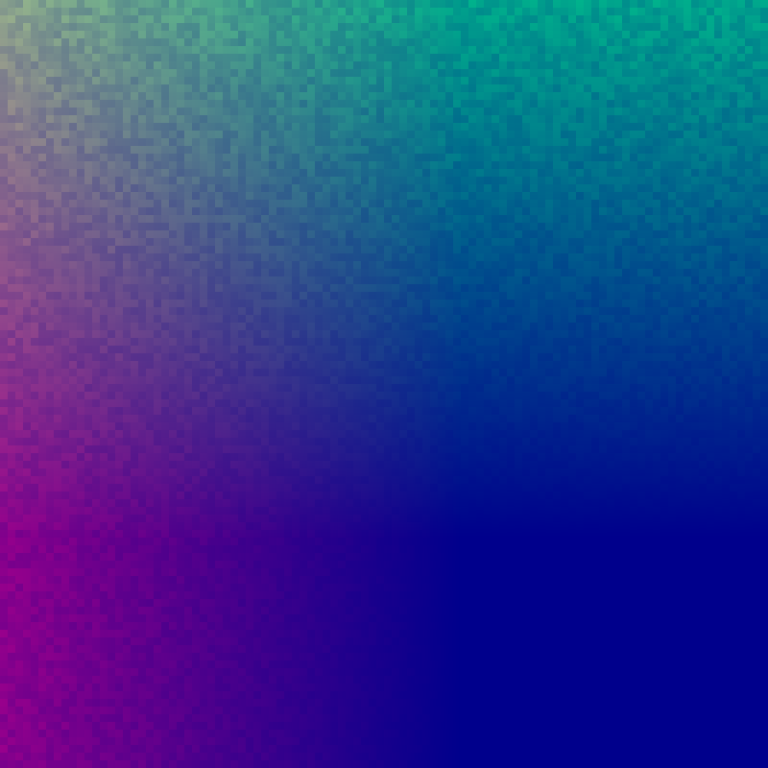
Write a WebGL 2 fragment shader that draws this background.

```glsl
#version 300 es
precision highp float;

uniform vec2 u_resolution;
out vec4 fragColor;

const float CELLS = 100.0;       // grain cells along each side
const float GRAIN_LOW = 0.8;     // darkest grain factor
const float GRAIN_HIGH = 1.0;    // brightest grain factor
const float RED_END = 0.6;       // x where the red ramp reaches zero
const float GREEN_START = 0.3;   // y where the green ramp begins
const float BASE_BLUE = 0.55;

float hash(vec2 cell) {
    return fract(sin(dot(cell, vec2(12.9898, 78.233))) * 43758.5453);
}

// Blocky noise whose cell borders are blended over one pixel
float cellNoise(vec2 p, vec2 pixelSize) {
    vec2 shifted = p - 0.5;
    vec2 cell = floor(shifted);
    vec2 blend = clamp((fract(shifted) - 0.5) / pixelSize + 0.5, 0.0, 1.0);
    float lower = mix(hash(cell), hash(cell + vec2(1.0, 0.0)), blend.x);
    float upper = mix(hash(cell + vec2(0.0, 1.0)), hash(cell + 1.0), blend.x);
    return mix(lower, upper, blend.y);
}

void main() {
    vec2 uv = gl_FragCoord.xy / u_resolution;

    // Red fades in to the left, green fades in to the top
    vec2 ramps = max(vec2(RED_END - uv.x, uv.y - GREEN_START), 0.0);

    // Grain scales the ramps and leaves the blue base even
    float noise = cellNoise(uv * CELLS, CELLS / u_resolution);
    float grain = mix(GRAIN_LOW, GRAIN_HIGH, noise);

    fragColor = vec4(ramps * grain, BASE_BLUE, 1.0);
}
```
